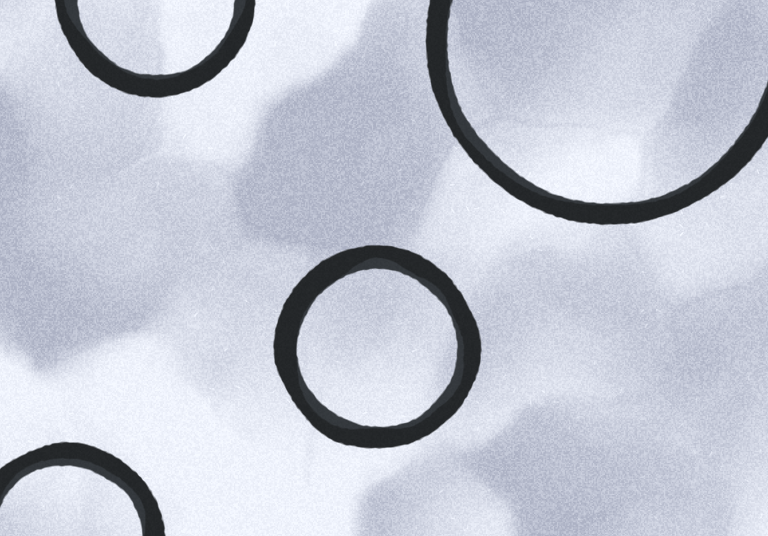
This pattern is drawn by a Shadertoy shader. Its source:

```glsl
// Bold ink rings drawn with a marker on softly crumpled, grainy grey-blue paper.

const vec3 PAPER_SHADE = vec3(0.70, 0.72, 0.79);
const vec3 PAPER_LIGHT = vec3(0.95, 0.965, 1.0);
const vec3 INK_DARK = vec3(0.142, 0.153, 0.162);
const vec3 INK_THIN = vec3(0.205, 0.222, 0.240);

const float FOLD_SCALE = 3.3;     // folds per canvas height
const float FOLD_CONTRAST = 1.05;
const float CLOUD_CONTRAST = 0.75;
const float GRAIN_SCALE = 400.0;  // grains per canvas height
const float GRAIN_CONTRAST = 0.55;
const float HALF_STROKE = 0.0205;
const float EDGE_SOFTNESS = 0.0022;

// Rings: centre x, centre y, radius, in canvas heights
const int RING_COUNT = 4;
const vec3 RINGS[RING_COUNT] = vec3[](
    vec3(0.292, 1.005, 0.167), vec3(1.139, 0.926, 0.326),
    vec3(0.705, 0.349, 0.169), vec3(0.126, -0.013, 0.163));

vec2 hash2(vec2 p) {
    vec3 q = fract(p.xyx * vec3(0.1031, 0.1030, 0.0973));
    q += dot(q, q.yzx + 33.33);
    return fract((q.xx + q.yz) * q.zy);
}

float noise(vec2 p) {
    vec2 i = floor(p), f = fract(p);
    f = f * f * (3.0 - 2.0 * f);
    return mix(mix(hash2(i).x, hash2(i + vec2(1, 0)).x, f.x),
               mix(hash2(i + vec2(0, 1)).x, hash2(i + vec2(1, 1)).x, f.x), f.y);
}

float fbm(vec2 p) {
    float sum = 0.0, amp = 0.5;
    for (int k = 0; k < 5; k++) {
        sum += amp * noise(p);
        p = mat2(1.6, 1.2, -1.2, 1.6) * p + 7.3;
        amp *= 0.5;
    }
    return sum;
}

// Tilted facets blended at their borders: x = brightness, y = gap to the crease
vec2 folds(vec2 p, float sharpness) {
    vec2 cell = floor(p);
    float total = 0.0, weights = 0.0, nearest = 9.0, second = 9.0;
    for (int j = -1; j <= 1; j++)
    for (int i = -1; i <= 1; i++) {
        vec2 id = cell + vec2(i, j);
        vec2 toSeed = id + hash2(id) - p;
        vec2 tilt = hash2(id + 41.7) - 0.5;
        float d = length(toSeed);
        float w = exp(-sharpness * d);
        total += w * (hash2(id + 17.3).x + 1.3 * dot(tilt, toSeed));
        weights += w;
        second = min(second, max(nearest, d));
        nearest = min(nearest, d);
    }
    return vec2(total / weights, second - nearest);
}

// Sparse short fibres, one possible per cell
float fibres(vec2 p) {
    vec2 id = floor(p), pick = hash2(id + 5.1);
    vec2 q = fract(p) - 0.3 - 0.4 * hash2(id + 9.4);
    float angle = 6.283 * pick.y;
    vec2 dir = vec2(cos(angle), sin(angle));
    float d = length(q - dir * clamp(dot(q, dir), -0.14, 0.14));
    return step(0.90, pick.x) * smoothstep(0.09, 0.02, d);
}

vec3 paper(vec2 p) {
    // Warped, slightly slanted fold space
    vec2 warp = vec2(fbm(p * 3.0), fbm(p * 3.0 + 19.0)) - 0.5;
    vec2 q = mat2(0.85, 0.40, -0.55, 0.72) * p + 0.22 * warp;
    float sharpness = mix(5.0, 26.0, noise(p * 4.0 + 3.0));
    vec2 fold = folds(q * FOLD_SCALE + 2.0, sharpness);

    float tone = 0.51 + FOLD_CONTRAST * (fold.x - 0.5);
    tone += CLOUD_CONTRAST * (fbm(q * 4.5 + 11.0) - 0.48);
    tone += 0.35 * smoothstep(0.07, 0.0, fold.y) * (noise(p * 7.0) - 0.5);

    // Calm grey middle, brighter lower margin
    vec2 middle = p - vec2(0.72, 0.42);
    tone -= 0.20 * exp(-9.0 * dot(middle, middle));
    tone += 0.12 * smoothstep(0.35, 0.0, p.y);
    tone = mix(tone, smoothstep(-0.1, 1.1, tone), 0.5);
    tone = clamp(tone, 0.05, 0.95);

    // Grain fades in the highlights
    float grain = noise(p * GRAIN_SCALE) - 0.5;
    tone += GRAIN_CONTRAST * grain * mix(1.0, 0.45, tone);
    tone += 0.22 * fibres(p * 42.0);
    return mix(PAPER_SHADE, PAPER_LIGHT, clamp(tone, -0.1, 1.05));
}

void mainImage(out vec4 fragColor, in vec2 fragCoord) {
    vec2 p = fragCoord / iResolution.y;
    vec3 color = paper(p);
    float fray = 0.0022 * (noise(p * 130.0) - 0.5);
    float inkGrain = 0.022 * (noise(p * GRAIN_SCALE + 50.0) - 0.5);

    for (int k = 0; k < RING_COUNT; k++) {
        vec2 r = p - RINGS[k].xy;
        vec2 dir = r / max(length(r), 1e-4);
        float seed = 13.0 * float(k) + 4.0;

        // Hand-drawn wobble of the path and of the stroke width
        float wobble = 0.010 * (noise(dir * 1.6 + seed) - 0.5);
        float halfWidth = HALF_STROKE + 0.005 * (noise(dir * 2.3 + seed + 30.0) - 0.5);
        float offset = length(r) - RINGS[k].z - wobble;
        float d = abs(offset) - halfWidth + fray;

        // Thin single-pass band along the inner rim
        float band = 0.030 * noise(dir * 1.8 + seed + 60.0) - 0.002;
        float overlap = smoothstep(-0.002, 0.002, offset + halfWidth - band + fray);
        vec3 ink = mix(INK_THIN, INK_DARK, overlap) + inkGrain;
        color = mix(color, ink, smoothstep(EDGE_SOFTNESS, -EDGE_SOFTNESS, d));
    }
    fragColor = vec4(clamp(color, 0.0, 1.0), 1.0);
}
```
